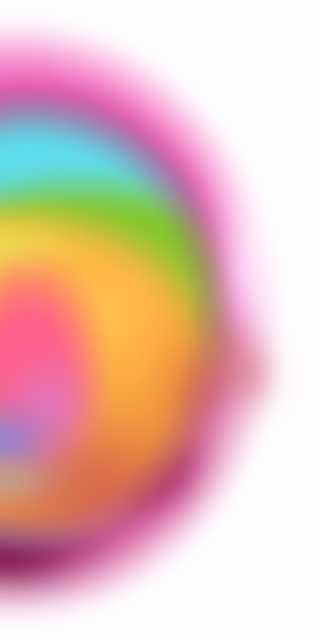
Reproduce this background procedurally as a Shadertoy shader.

```glsl
// Blurred rainbow disc with a pink rim, cut by the left edge of a white canvas.

// Blur half-widths, in canvas widths
const float RIM_BLUR  = 0.115;
const float BODY_BLUR = 0.095;
const float BAND_BLUR = 0.10;

// Shape centres and radii: x spans 0..1, y spans 0..2
const vec2 RIM_CENTRE    = vec2(0.052, 0.997), RIM_RADII    = vec2(0.742, 0.846);
const vec2 BODY_CENTRE   = vec2(0.09, 0.984),  BODY_RADII   = vec2(0.573, 0.651);
const vec2 SHADE_RADII   = vec2(0.638, 0.716);
const vec2 GREEN_CENTRE  = vec2(0.26, 0.893),  GREEN_RADII  = vec2(0.729, 0.521);
const vec2 ORANGE_CENTRE = vec2(0.052, 0.828), ORANGE_RADII = vec2(0.612, 0.482);
const vec2 CORE_CENTRE   = vec2(0.09, 0.854),  CORE_RADII   = vec2(0.18, 0.27);

// Backdrop and rim colours
const vec3 PAPER   = vec3(0.996, 0.992, 0.996);
const vec3 PINK    = vec3(0.95, 0.39, 0.73);
const vec3 MAUVE   = vec3(0.72, 0.31, 0.55);
const vec3 BLUSH   = vec3(0.99, 0.78, 0.96);
const vec3 ROSE    = vec3(0.82, 0.42, 0.50);
const vec3 MAGENTA = vec3(0.71, 0.19, 0.45);
const vec3 CERISE  = vec3(0.84, 0.35, 0.60);
const vec3 ORCHID  = vec3(0.86, 0.50, 0.68);
const vec3 MAROON  = vec3(0.50, 0.07, 0.28);

// Rainbow body colours
const vec3 CYAN   = vec3(0.37, 0.86, 0.92);
const vec3 GREEN  = vec3(0.50, 0.78, 0.17);
const vec3 ORANGE = vec3(1.00, 0.68, 0.23);
const vec3 YELLOW = vec3(0.93, 0.87, 0.32);
const vec3 HONEY  = vec3(1.00, 0.77, 0.33);
const vec3 RUST   = vec3(0.85, 0.41, 0.28);
const vec3 CORAL  = vec3(1.00, 0.38, 0.54);
const vec3 LILAC  = vec3(0.90, 0.46, 0.73);
const vec3 VIOLET = vec3(0.56, 0.52, 0.85);
const vec3 BEIGE  = vec3(0.74, 0.66, 0.60);

// Coverage of an ellipse with a blurred edge
float softEllipse(vec2 p, vec2 centre, vec2 radii, float blur) {
    float d = (length((p - centre) / radii) - 1.0) * min(radii.x, radii.y);
    return 1.0 - smoothstep(-blur, blur, d);
}

// Blends a Gaussian spot of colour over the base
vec3 glow(vec3 base, vec2 p, vec2 centre, vec2 radii, vec3 tint, float strength) {
    vec2 q = (p - centre) / radii;
    return mix(base, tint, strength * exp(-dot(q, q)));
}

// Pink ring, darker towards the body and along the bottom
vec3 rimColour(vec2 p) {
    vec3 c = mix(PINK, MAUVE, softEllipse(p, BODY_CENTRE, SHADE_RADII, BODY_BLUR));
    c = glow(c, p, vec2(0.794, 1.167), vec2(0.12, 0.25), BLUSH, 0.85);
    c = glow(c, p, vec2(0.69, 0.62),   vec2(0.13, 0.15), ORCHID, 0.8);
    c = glow(c, p, vec2(0.73, 0.854),  vec2(0.12, 0.13), ROSE, 0.8);
    c = glow(c, p, vec2(0.325, 0.32),  vec2(0.22, 0.13), CERISE, 0.85);
    c = glow(c, p, vec2(0.534, 0.495), vec2(0.16, 0.14), MAGENTA, 0.9);
    return glow(c, p, vec2(0.0, 0.234), vec2(0.28, 0.13), MAROON, 0.95);
}

// Nested bands from cyan to orange, around a coral and violet core
vec3 bodyColour(vec2 p) {
    vec3 c = mix(CYAN, GREEN, softEllipse(p, GREEN_CENTRE, GREEN_RADII, BAND_BLUR));
    c = mix(c, ORANGE, softEllipse(p, ORANGE_CENTRE, ORANGE_RADII, BAND_BLUR));
    c = glow(c, p, vec2(0.0, 1.22),   vec2(0.22, 0.10), YELLOW, 0.9);
    c = glow(c, p, vec2(0.33, 1.02),  vec2(0.18, 0.18), HONEY, 0.7);
    c = glow(c, p, vec2(0.26, 0.48),  vec2(0.40, 0.21), RUST, 0.95);
    c = glow(c, p, vec2(0.635, 0.75), vec2(0.13, 0.20), RUST, 0.75);
    c = mix(c, CORAL, softEllipse(p, CORE_CENTRE, CORE_RADII, BAND_BLUR));
    c = glow(c, p, vec2(0.155, 0.737), vec2(0.12, 0.13), LILAC, 0.85);
    c = glow(c, p, vec2(0.0, 0.62),    vec2(0.15, 0.10), VIOLET, 0.9);
    return glow(c, p, vec2(0.0, 0.495), vec2(0.16, 0.07), BEIGE, 0.7);
}

void mainImage(out vec4 fragColor, in vec2 fragCoord) {
    vec2 p = fragCoord / iResolution.xy * vec2(1.0, 2.0);

    // Rim over paper, with a small bulge on its right side
    vec3 colour = mix(PAPER, rimColour(p), softEllipse(p, RIM_CENTRE, RIM_RADII, RIM_BLUR));
    colour = glow(colour, p, vec2(0.78, 0.83), vec2(0.08, 0.10), ROSE, 0.4);

    // Rainbow body on top
    colour = mix(colour, bodyColour(p), softEllipse(p, BODY_CENTRE, BODY_RADII, BODY_BLUR));
    fragColor = vec4(colour, 1.0);
}
```
